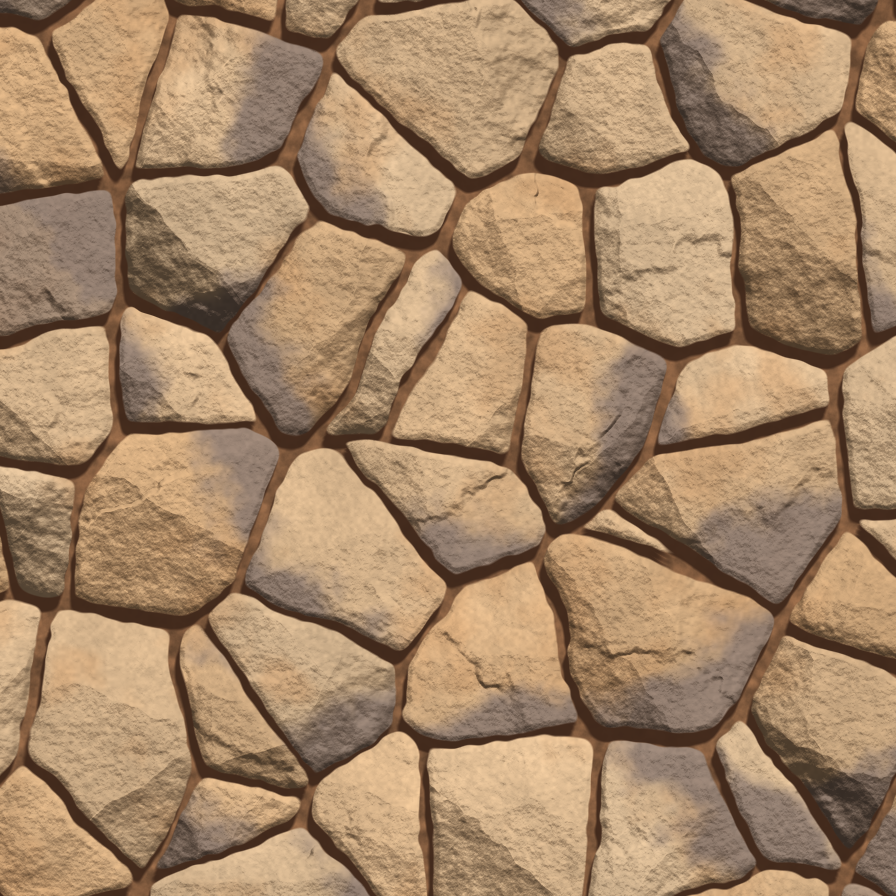
Give the GLSL for this texture, as a Shadertoy shader.

```glsl
// Dry-laid wall of irregular tan and grey sandstone, lit from above.

struct Stone { float edge; vec2 local; vec2 id; };

vec2 hash2(vec2 p) {
    vec3 h = fract(vec3(p.xyx) * vec3(0.1031, 0.1030, 0.0973));
    h += dot(h, h.yzx + 33.33);
    return fract((h.xx + h.yz) * h.zy);
}

float noise(vec2 p) {
    vec2 i = floor(p), f = fract(p);
    f = f * f * (3.0 - 2.0 * f);
    return mix(mix(hash2(i).x, hash2(i + vec2(1, 0)).x, f.x),
               mix(hash2(i + vec2(0, 1)).x, hash2(i + vec2(1, 1)).x, f.x), f.y);
}

float fbm(vec2 p) {
    float sum = 0.0, amp = 0.5;
    for (int i = 0; i < 4; i++) {
        sum += amp * noise(p);
        p = mat2(1.6, 1.2, -1.2, 1.6) * p + 7.3;
        amp *= 0.5;
    }
    return sum;
}

vec2 direction(float turn) {
    return vec2(cos(6.2832 * turn), sin(6.2832 * turn));
}

vec2 site(vec2 cell) { return cell + 0.03 + 0.94 * hash2(cell); }
float weight(vec2 cell) { return 0.34 * hash2(cell + 91.0).x; }

// Weighted Voronoi cell with slightly rounded corners; edge > 0 is stone.
Stone findStone(vec2 p) {
    p += 0.09 * (vec2(noise(p * 2.5), noise(p * 2.5 + 40.0)) - 0.5);
    p += 0.025 * (vec2(noise(p * 11.0), noise(p * 11.0 + 60.0)) - 0.5);
    vec2 base = floor(p), id = base, center = p;
    float best = 1e5;
    for (int y = -2; y <= 2; y++)
    for (int x = -2; x <= 2; x++) {
        vec2 cell = base + vec2(x, y), c = site(cell);
        float power = dot(p - c, p - c) - weight(cell);
        if (power < best) { best = power; id = cell; center = c; }
    }
    float sum = 1e-9;
    for (int y = -2; y <= 2; y++)
    for (int x = -2; x <= 2; x++) {
        vec2 cell = base + vec2(x, y), c = site(cell);
        if (cell == id) continue;
        float power = dot(p - c, p - c) - weight(cell);
        sum += exp(-38.0 * (power - best) / (2.0 * length(c - center)));
    }
    float gap = 0.012 + 0.045 * noise(p * 1.9 + 15.0);
    return Stone(-log(sum) / 38.0 - gap, p - center, id);
}

// Chipped rim, split facets, a broken ledge and grainy roughness.
float height(vec2 p) {
    Stone s = findStone(p);
    float rough = fbm(p * 3.5);
    float h = 0.024 * smoothstep(-0.01, 0.05, s.edge);
    h += 0.16 * dot(s.local, hash2(s.id + 5.0) - 0.5);
    for (float k = 0.0; k < 3.0; k++) {
        vec2 r = hash2(s.id + 13.0 + 17.0 * k);
        float beyond = dot(s.local, direction(r.x)) - 0.08 - 0.26 * r.y + 0.2 * (rough - 0.5);
        h -= (0.12 + 0.33 * fract(r.x * 7.0 + r.y)) * max(beyond, 0.0);
    }
    vec2 r = hash2(s.id + 71.0);
    float ledge = dot(s.local, direction(r.x)) - 0.25 * (r.y - 0.4) + 0.45 * (rough - 0.5);
    h -= 0.03 * step(0.4, r.y) * smoothstep(0.0, 0.03 + 0.16 * noise(p * 2.7), ledge);
    h += 0.024 * rough + 0.022 * fbm(p * 9.0 + 30.0);
    return h + 0.012 * fbm(p * vec2(24.0, 31.0));
}

vec3 stoneColor(vec2 p, Stone s) {
    vec2 r = hash2(s.id + 37.0), t = hash2(s.id + 53.0);
    float mottle = fbm(p * 3.0 + 80.0);
    vec3 sand = mix(vec3(0.80, 0.645, 0.475), vec3(0.81, 0.695, 0.555), r.x);
    sand *= 0.96 + 0.06 * r.y + 0.16 * (mottle - 0.45);
    vec3 rust = vec3(0.76, 0.57, 0.39);
    sand = mix(sand, rust, 0.4 * smoothstep(0.5, 0.75, fbm(p * 2.0 + 120.0)));

    // Grey weathering creeps in from one side of many stones.
    float side = dot(s.local, direction(0.5 + 0.65 * t.x)) + 0.7 * (mottle - 0.5);
    float stain = smoothstep(0.06, 0.36, side) * step(0.45, t.y);
    stain = max(stain, 0.7 * step(0.93, t.y));
    return mix(sand, vec3(0.53, 0.46, 0.42), 0.88 * stain);
}

void mainImage(out vec4 fragColor, in vec2 fragCoord) {
    vec2 p = fragCoord / iResolution.y * 6.3 + 20.0;
    Stone s = findStone(p);
    vec3 light = normalize(vec3(0.25, 0.75, 0.9));

    // Relief lighting, relative to a flat face.
    float e = 0.010, h = height(p);
    vec2 slope = vec2(height(p + vec2(e, 0)) - h, height(p + vec2(0, e)) - h) / e;
    float diffuse = max(dot(normalize(vec3(-slope, 1.0)), light), 0.0) / light.z;
    float shade = 0.39 + 0.61 * diffuse;
    shade = shade > 1.0 ? 1.0 + 0.45 * (shade - 1.0) : shade;
    vec3 warmth = mix(vec3(1.0), vec3(1.0, 0.95, 0.90), clamp(2.0 - 2.0 * shade, 0.0, 1.0));
    vec3 stone = stoneColor(p, s) * shade * warmth;
    stone *= 0.96 + 0.09 * noise(p * 38.0);

    // Mortar in the joints, shaded by the stones above it.
    float shadow = 0.0;
    for (float k = 1.0; k <= 3.0; k++) {
        float edge = findStone(p + normalize(light.xy) * 0.036 * k).edge;
        shadow = max(shadow, smoothstep(-0.012, 0.012, edge));
    }
    vec3 mortar = vec3(0.54, 0.38, 0.26) * (0.62 + 0.65 * fbm(p * 14.0));
    mortar = mix(mortar, vec3(0.24, 0.15, 0.10), 0.92 * shadow);

    vec3 color = mix(mortar, stone, smoothstep(-0.008, 0.008, s.edge));
    fragColor = vec4(clamp(color, 0.0, 1.0), 1.0);
}
```
